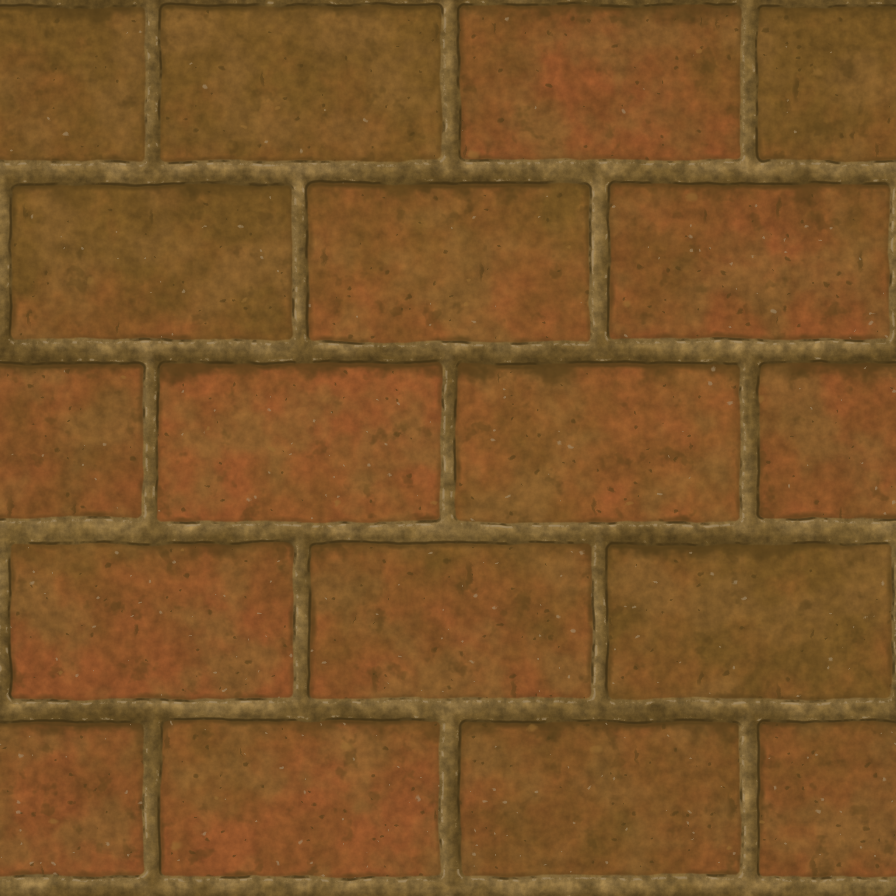
A Shadertoy shader for this texture:

```glsl
// Weathered brick wall in running bond: three bricks across, five courses high.
// Each brick is a wobbly rounded box; periodic gradient noise adds clay stains,
// soot, pits and flecks, and the mortar is lit by its slope away from the brick.

const vec2 BRICKS = vec2(3.0, 5.0);          // repeats across and up
const vec2 SHIFT = vec2(0.008, 0.035);       // bond offset, in bricks
const vec2 HALF_SIZE = vec2(0.1570, 0.0868); // half a brick
const float CORNER = 0.006;
const float SIZE_JITTER = 0.0030;
const float EDGE_WOBBLE = 0.0034;
const vec3 BROWN = vec3(0.45, 0.325, 0.14);
const vec3 RED = vec3(0.545, 0.315, 0.16);
const vec3 TAN = vec3(0.51, 0.365, 0.18);
const vec3 MORTAR = vec3(0.44, 0.345, 0.18);
const vec3 MORTAR_LIGHT = vec3(0.57, 0.46, 0.275);
const vec3 SOOT = vec3(0.30, 0.225, 0.095);
const vec3 FLECK = vec3(0.62, 0.54, 0.42);
const vec3 CHIP = vec3(0.58, 0.42, 0.20);

// How red each brick is fired, course by course from the bottom
const float REDNESS[15] = float[15](
    0.75, 0.45, 0.65,
    0.75, 0.60, 0.05,
    0.80, 0.55, 0.70,
    0.20, 0.40, 0.70,
    0.03, 0.65, 0.10);

vec2 hash2(vec2 p) {
    vec3 h = fract(vec3(p.xyx) * vec3(0.1031, 0.1030, 0.0973));
    h += dot(h, h.yzx + 33.33);
    return fract((h.xx + h.yz) * h.zy);
}

float corner(vec2 cell, vec2 offset, vec2 period) {
    float a = 6.28318 * hash2(mod(cell, period) + period * 1.7).x;
    return dot(vec2(cos(a), sin(a)), offset);
}

// Gradient noise that tiles over the unit square
float noise(vec2 p, vec2 period) {
    p *= period;
    vec2 i = floor(p), f = p - i, o = vec2(1.0, 0.0);
    vec2 u = f * f * f * (f * (f * 6.0 - 15.0) + 10.0);
    return mix(mix(corner(i, f, period), corner(i + o, f - o, period), u.x),
               mix(corner(i + o.yx, f - o.yx, period), corner(i + 1.0, f - 1.0, period), u.x), u.y);
}

float fbm(vec2 p, vec2 period) {
    float sum = 0.0, amp = 1.0;
    for (int k = 0; k < 4; k++) {
        sum += amp * noise(p, period);
        period *= 2.0;
        amp *= 0.55;
    }
    return sum;
}

// Scattered soft spots of mostly small size, at most one in each grid cell
float spots(vec2 p, vec2 grid, float chance) {
    vec2 cell = floor(p * grid);
    vec2 id = mod(cell, grid) + grid * 0.37;
    vec2 place = 0.3 + 0.4 * hash2(id), pick = hash2(id + 71.0);
    float radius = mix(0.1, 0.3, pick.y * pick.y);
    float r = length(p * grid - cell - place);
    return step(pick.x, chance) * (1.0 - smoothstep(radius * 0.3, radius, r));
}

void mainImage(out vec4 fragColor, in vec2 fragCoord) {
    vec2 p = fragCoord / iResolution.xy;
    float blur = max(0.0014, 1.0 / iResolution.y);

    // Noise layers: broad stains, mottling, fine grain
    float broad = fbm(p, vec2(6.0));
    float mottle = fbm(p + 0.31, vec2(22.0));
    float grain = fbm(p + 0.17, vec2(80.0));
    vec2 wobble = vec2(fbm(p, vec2(13.0)), fbm(p + 0.53, vec2(15.0)));

    // Brick cell; every other course slides by half a brick
    vec2 g = p * BRICKS - SHIFT;
    float course = mod(floor(g.y), BRICKS.y);
    g.x -= 0.5 * (1.0 - mod(course, 2.0));
    vec2 id = vec2(mod(floor(g.x), BRICKS.x), course);
    vec2 jitter = hash2(id + 5.0) - 0.5;
    vec2 local = (fract(g) - 0.5) / BRICKS;
    vec2 q = local + EDGE_WOBBLE * wobble + SIZE_JITTER * jitter;

    // Signed distance to the brick, and the direction away from it
    vec2 e = abs(q) - HALF_SIZE - SIZE_JITTER * jitter.yx + CORNER;
    vec2 away = sign(q) * normalize(max(e, 0.0) + 1e-5);
    float d = length(max(e, 0.0)) + min(max(e.x, e.y), 0.0) - CORNER;

    // Fired clay: red patches gather low on the brick, tan dust lies over it
    float red = REDNESS[int(id.y) * 3 + int(id.x)];
    float lowness = -q.y / HALF_SIZE.y;
    vec3 clay = mix(BROWN, RED, clamp(red + 0.55 * broad + 0.15 * lowness + 0.3 * mottle, 0.0, 1.0));
    clay = mix(clay, TAN, 0.7 * smoothstep(-0.2, 0.5, fbm(p + 0.71, vec2(11.0))));
    clay *= 1.0 + 0.10 * mottle + 0.14 * grain + 0.06 * jitter.x;

    // Patchy soot under the upper edge, thin broken rim, pits and drip marks
    float top = smoothstep(0.020, 0.0, HALF_SIZE.y - q.y + 0.02 * mottle);
    float rim = smoothstep(-0.006, 0.0, d + 0.004 * mottle);
    clay = mix(clay, SOOT, clamp(top * (0.42 + 0.6 * broad) + rim * (0.3 + 0.5 * mottle), 0.0, 0.75));
    vec2 rough = p + 0.005 * wobble + 0.004 * vec2(grain, mottle);
    clay = mix(clay, SOOT, 0.55 * spots(rough, vec2(71.0), 0.13));
    clay = mix(clay, SOOT, 0.45 * spots(rough + 0.4, vec2(57.0, 15.0), 0.05));
    clay = mix(clay, SOOT, 0.35 * smoothstep(0.3, 0.65, fbm(p + 0.83, vec2(30.0))));

    // Pale flecks thicken toward the ground; mortar chips stay rare
    clay = mix(clay, FLECK, 0.55 * spots(rough + 0.2, vec2(83.0), 0.09 * (1.15 - p.y)));
    clay = mix(clay, CHIP, 0.55 * spots(rough + 0.6, vec2(28.0, 36.0), 0.04));

    // Mortar: lit on slopes facing right and down, level along the joint centre
    vec2 toCentre = 0.5 / BRICKS - abs(local);
    float slope = smoothstep(0.0, 0.008, min(toCentre.x, toCentre.y) + 0.002 * mottle);
    float lit = dot(away, vec2(0.7, -0.7)) * slope;
    vec3 mortar = mix(MORTAR, MORTAR_LIGHT, clamp(0.3 + 0.4 * lit + 0.8 * mottle, 0.0, 1.0));
    mortar = mix(mortar, SOOT, clamp(0.12 - 0.4 * lit + 0.6 * broad, 0.0, 0.6));
    mortar *= 1.0 + 0.26 * grain;

    // Broken dark crack along the brick, with crumbs of pale mortar beside it
    float gap = smoothstep(-0.25, 0.3, mottle + 0.4 * grain - 0.25 * lit);
    float crack = 1.0 - smoothstep(0.0006, 0.0030, abs(d - 0.001));
    float crumb = 1.0 - smoothstep(0.0, 0.0025, abs(d - 0.0042));
    mortar = mix(mortar, FLECK, 0.6 * crumb * smoothstep(0.1, 0.5, grain + 0.25 * lit));
    mortar = mix(mortar, SOOT * 0.8, 0.8 * crack * gap);

    vec3 color = mix(clay, mortar, smoothstep(-blur, blur, d));
    fragColor = vec4(clamp(color, 0.0, 1.0), 1.0);
}
```
